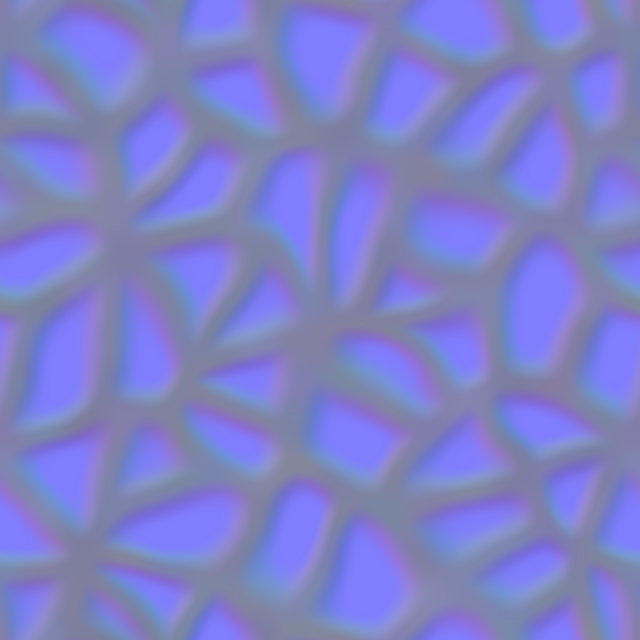
A Shadertoy shader for this texture map:

```glsl
// Tiling normal map of smooth, irregular raised cells parted by soft, worn grooves.

const ivec2 GRID = ivec2(6, 8);        // seed lattice; fewer columns give wider cells
const float DROPPED = 0.14;            // share of seeds left out, for larger cells
const float GROOVE_WIDTH = 0.047;      // groove centre to flat cell top
const float CORNER_SHARPNESS = 90.0;   // lower rounds the corners more
const float TILT = 0.085;              // red and green shift on the slopes
const float BEND = 0.06;               // broad warp of the outlines
const float WOBBLE = 0.018;            // finer warp of the outlines
const float HUE_DRIFT = 0.05;          // uneven tint along the grooves
const float BLUE_DRIFT = 0.09;         // uneven depth along the grooves
const vec3 CELL_TOP = vec3(0.500, 0.490, 0.995);
const vec3 GROOVE_FLOOR = vec3(0.495, 0.512, 0.650);

// Integer hash of a lattice point, three values in 0..1
vec3 hash3(ivec2 p, int seed) {
    uvec3 v = uvec3(p.x, p.y, seed) * 1664525u + 1013904223u;
    v.x += v.y * v.z; v.y += v.z * v.x; v.z += v.x * v.y;
    v ^= v >> 16u;
    v.x += v.y * v.z; v.y += v.z * v.x; v.z += v.x * v.y;
    return vec3(v >> 8u) / 16777216.0;
}

ivec2 wrap(ivec2 p, ivec2 period) {
    return (p + 4 * period) % period;
}

// Value noise that wraps after a whole number of lattice steps, range -0.5..0.5
vec3 tileNoise(vec2 uv, int count, int seed) {
    vec2 p = uv * float(count);
    ivec2 i = ivec2(floor(p)), period = ivec2(count);
    vec2 f = fract(p);
    f = f * f * f * (f * (f * 6.0 - 15.0) + 10.0);
    vec3 a = hash3(wrap(i, period), seed);
    vec3 b = hash3(wrap(i + ivec2(1, 0), period), seed);
    vec3 c = hash3(wrap(i + ivec2(0, 1), period), seed);
    vec3 d = hash3(wrap(i + ivec2(1, 1), period), seed);
    return mix(mix(a, b, f.x), mix(c, d, f.x), f.y) - 0.5;
}

// Offset from p to the seed of a lattice cell; false if that seed is dropped
bool seedOffset(ivec2 cell, vec2 p, out vec2 offset) {
    vec3 h = hash3(wrap(cell, GRID), 7);
    offset = (vec2(cell) + h.xy) / vec2(GRID) - p;
    return h.z > DROPPED;
}

// Rounded distance to the cell border in x, inward direction in yz
vec3 cellBorder(vec2 p) {
    ivec2 base = ivec2(floor(p * vec2(GRID)));
    vec2 nearest = vec2(9.0), offset;

    for (int y = -2; y <= 2; y++)
    for (int x = -2; x <= 2; x++) {
        if (seedOffset(base + ivec2(x, y), p, offset)
            && dot(offset, offset) < dot(nearest, nearest)) nearest = offset;
    }

    // Soft minimum over the bisectors towards all other seeds
    float total = 1e-12;
    vec2 inward = vec2(0.0);
    for (int y = -2; y <= 2; y++)
    for (int x = -2; x <= 2; x++) {
        if (!seedOffset(base + ivec2(x, y), p, offset)) continue;
        vec2 across = offset - nearest;
        float gap = length(across);
        if (gap < 1e-5) continue;
        across /= gap;
        float weight = exp(-CORNER_SHARPNESS * dot(0.5 * (nearest + offset), across));
        total += weight;
        inward -= weight * across;
    }
    return vec3(max(-log(total) / CORNER_SHARPNESS, 0.0), inward / total);
}

void mainImage(out vec4 fragColor, in vec2 fragCoord) {
    vec2 uv = fragCoord / iResolution.xy;
    vec2 warped = uv + BEND * tileNoise(uv, 5, 1).xy + WOBBLE * tileNoise(uv, 11, 2).xy;

    // Soft profile: 0 on the groove floor, 1 on the flat cell top
    vec3 border = cellBorder(warped);
    float height = smoothstep(0.0, GROOVE_WIDTH, border.x);
    float slope = 4.0 * height * (1.0 - height);

    // Slopes lean red to the right and green downwards
    vec3 color = mix(GROOVE_FLOOR, CELL_TOP, height);
    color.rg += TILT * slope * border.yz * vec2(-1.0, 1.0);

    // Uneven wear, in the grooves only
    vec3 drift = tileNoise(uv, 15, 3) * vec3(HUE_DRIFT, HUE_DRIFT, BLUE_DRIFT);
    color += drift * (1.0 - height);

    fragColor = vec4(clamp(color, 0.0, 1.0), 1.0);
}
```
